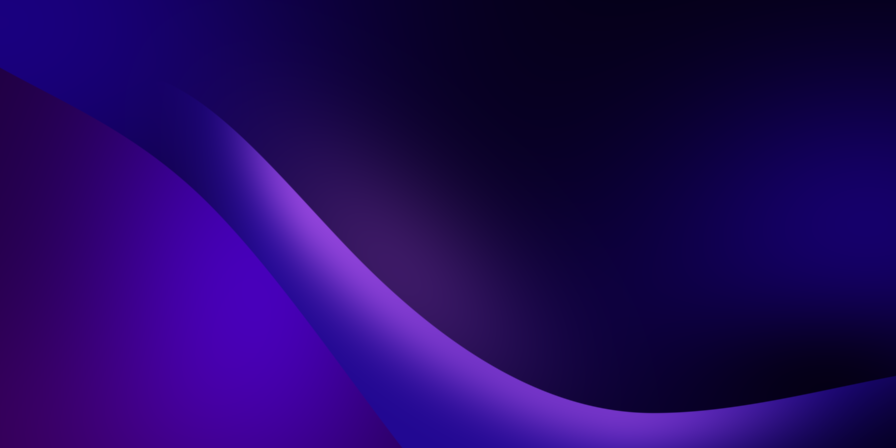
Give the GLSL for this background, as a WebGL 2 fragment shader.

```glsl
#version 300 es
precision highp float;
// Abstract dark violet backdrop: soft Gaussian glows behind a shining ribbon,
// with a smooth hill in front at the left. Both outlines are cubic Hermite
// curves y(x); the ribbon is shaded by its approximate depth below its rim.

#define NIGHT vec3(0.015, 0.0, 0.075)
#define INDIGO vec3(0.085, 0.0, 0.42)
#define HAZE vec3(0.20, 0.10, 0.22)
#define RIBBON_BODY vec3(0.13, 0.03, 0.57)
#define RIBBON_SHEEN vec3(0.43, 0.23, 0.28)
#define RIBBON_SHADE vec3(0.02, 0.0, 0.14)
#define HILL_DARK vec3(0.12, 0.0, 0.24)
#define HILL_LIGHT vec3(0.15, 0.0, 0.48)
#define SHEEN_WIDTH 0.10

uniform vec2 u_resolution;
out vec4 fragColor;

// Elliptic Gaussian falloff
float glow(vec2 p, vec2 centre, vec2 radius) {
    vec2 q = (p - centre) / radius;
    return exp(-dot(q, q));
}

// Cubic from point a to point b with the given end slopes
float hermite(float x, vec2 a, vec2 b, float slopeA, float slopeB) {
    float h = b.x - a.x;
    float t = (x - a.x) / h;
    float s = 1.0 - t;
    return s * s * ((1.0 + 2.0 * t) * a.y + t * h * slopeA)
         + t * t * ((1.0 + 2.0 * s) * b.y - s * h * slopeB);
}

float ribbonRim(float x) {
    vec2 start = vec2(0.365, 0.818), bend = vec2(0.78, 0.443);
    vec2 low = vec2(1.458, 0.078), end = vec2(2.0, 0.161);
    if (x < bend.x) return hermite(max(x, start.x), start, bend, -0.42, -1.04);
    if (x < low.x) return hermite(x, bend, low, -1.04, 0.0);
    return hermite(x, low, end, 0.0, 0.19);
}

float hillRim(float x) {
    vec2 start = vec2(0.0, 0.849), bend = vec2(0.417, 0.591), end = vec2(0.898, 0.0);
    if (x < bend.x) return hermite(x, start, bend, -0.55, -0.88);
    return hermite(min(x, end.x + 0.1), bend, end, -0.88, -1.3);
}

vec3 backdrop(vec2 p) {
    vec3 color = NIGHT;
    color += INDIGO * glow(p, vec2(0.0, 0.95), vec2(0.75, 0.6));
    color += 0.8 * INDIGO * glow(p, vec2(1.95, 0.5), vec2(0.5, 0.36));
    color += 0.27 * INDIGO * glow(p, vec2(1.2, 0.2), vec2(0.5, 0.35));
    // Haze stretched along the descending ribbon
    vec2 q = p - vec2(0.88, 0.40);
    vec2 alongAcross = vec2(q.x - q.y, q.x + q.y) * inversesqrt(2.0);
    color += HAZE * glow(alongAcross, vec2(0.0), vec2(0.38, 0.2));
    // Shadow above the ribbon's right end
    return color * (1.0 - 0.6 * glow(p, vec2(1.85, 0.15), vec2(0.3, 0.15)));
}

vec3 ribbon(float x, float depth) {
    float shade = smoothstep(1.5, 2.5, x + 2.5 * depth);
    float strength = smoothstep(0.42, 0.7, x) * (1.0 - smoothstep(1.35, 1.95, x));
    strength *= 1.0 - 0.25 * smoothstep(0.7, 1.1, x);
    float d = depth / SHEEN_WIDTH;
    return mix(RIBBON_BODY, RIBBON_SHADE, shade) + RIBBON_SHEEN * strength * exp(-d * d);
}

vec3 hill(vec2 p) {
    vec3 color = HILL_DARK + HILL_LIGHT * glow(p, vec2(0.58, 0.38), vec2(0.4, 0.58));
    return color + vec3(0.08, 0.0, 0.08) * glow(p, vec2(0.1, 0.0), vec2(0.5, 0.35));
}

// Approximate signed depth below a curve of the given height and slope
float depthBelow(float y, float height, float slope) {
    return (height - y) * inversesqrt(1.0 + slope * slope);
}

void main() {
    vec2 p = gl_FragCoord.xy / u_resolution * vec2(2.0, 1.0);
    float soft = 1.0 / u_resolution.y;
    float stepX = 0.002;

    float rim = ribbonRim(p.x);
    float hillTop = hillRim(p.x);
    float ribbonDepth = depthBelow(p.y, rim, (ribbonRim(p.x + stepX) - rim) / stepX);
    float hillDepth = depthBelow(p.y, hillTop, (hillRim(p.x + stepX) - hillTop) / stepX);

    // Layers from back to front; the ribbon fades in from the left
    vec3 color = backdrop(p);
    float ribbonMask = smoothstep(-soft, soft, ribbonDepth) * smoothstep(0.33, 0.62, p.x);
    color = mix(color, ribbon(p.x, max(ribbonDepth, 0.0)), ribbonMask);
    color = mix(color, hill(p), smoothstep(-soft, soft, hillDepth));
    fragColor = vec4(color, 1.0);
}
```
